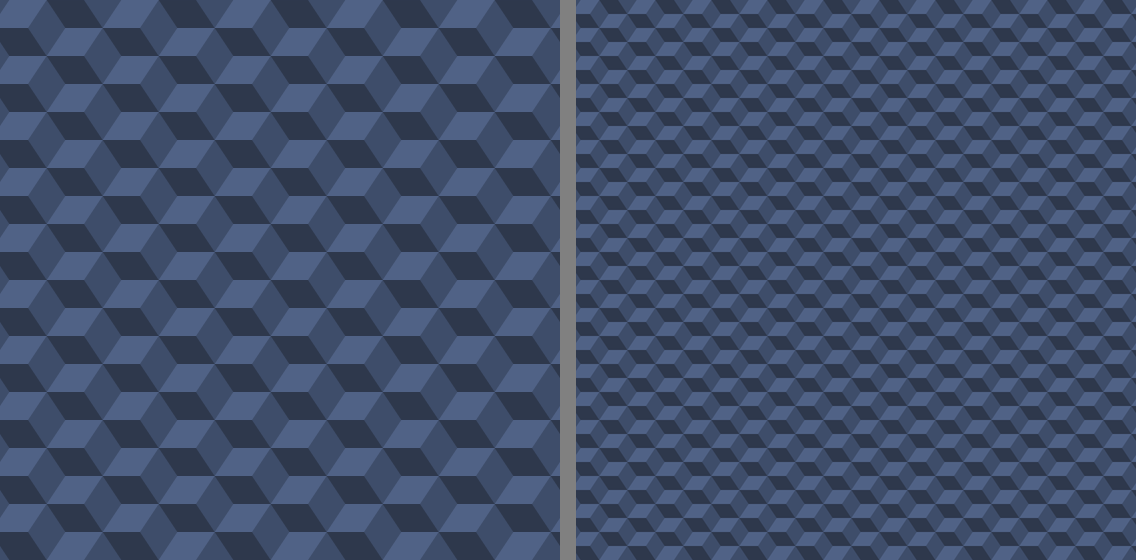
Left: one tile. Right: repeated 2 by 2.
This pattern is drawn by a WebGL 2 fragment shader. Its source:

```glsl
#version 300 es
precision highp float;

uniform vec2 u_resolution;
out vec4 fragColor;

// Coverage of a shape from its signed distance and the pixel size
float coverage(float dist, float pixel) {
    return clamp(dist / pixel + 0.5, 0.0, 1.0);
}

void main() {
    vec2 uv = gl_FragCoord.xy / u_resolution;
    vec2 pixel = vec2(30.0, 20.0) / u_resolution;

    // Five by ten cells, each six units wide and two units high
    float x = mod(uv.x * 30.0 - 2.5, 6.0);
    float y = mod(uv.y * 20.0 + 1.0, 2.0) - 1.0;
    float lean = abs(y);

    // Two zigzag bands of slanted faces, mirrored within the cell
    float slantPixel = pixel.x * 1.2;
    float leftBand = coverage(1.0 - abs(x - 1.0 - lean), slantPixel);
    float rightBand = coverage(1.0 - abs(x - 5.0 + lean), slantPixel);

    // Upper and lower half of the cell, softened at both borders
    float upper = coverage(sign(y) * min(lean, 1.0 - lean), pixel.y);

    vec3 lightFace = vec3(0.314, 0.384, 0.526);
    vec3 middleFace = vec3(0.243, 0.302, 0.416);
    vec3 darkFace = vec3(0.180, 0.220, 0.300);

    // Light and dark faces swap between the two bands
    vec3 color = mix(middleFace, mix(darkFace, lightFace, upper), leftBand);
    color = mix(color, mix(lightFace, darkFace, upper), rightBand);

    fragColor = vec4(color, 1.0);
}
```
